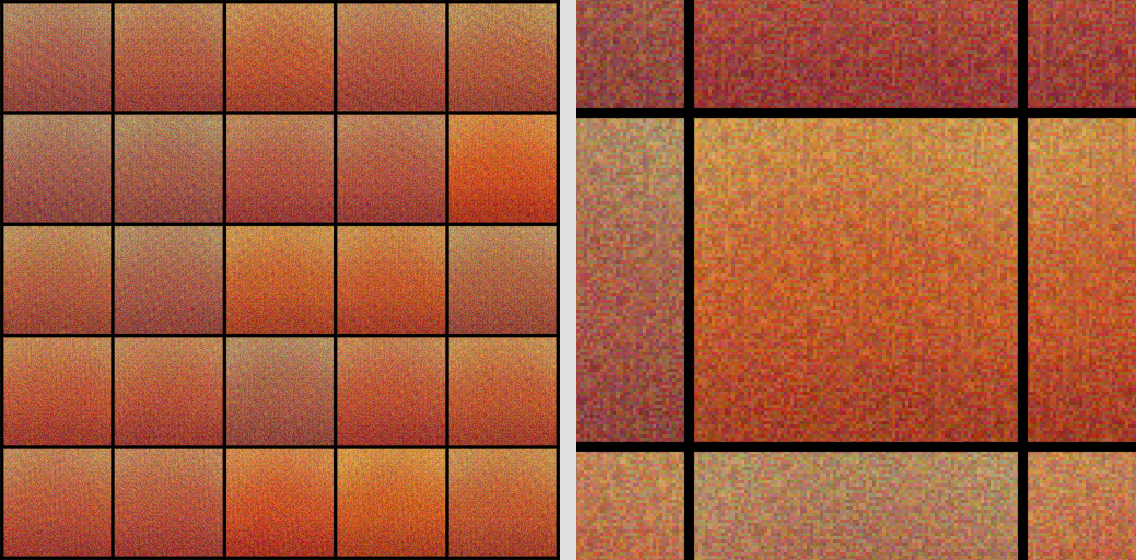
Left, the full canvas; right, a detail of the centre.
Write a Shadertoy shader that draws this pattern.

```glsl
float hash(vec2 p) {
    return fract(sin(dot(p, vec2(127.1, 311.7))) * 43758.5453);
}

// Three-stop vertical ramp
vec3 ramp(vec3 low, vec3 middle, vec3 high, float t) {
    return mix(mix(low, middle, smoothstep(0.0, 0.5, t)), high, smoothstep(0.4, 1.15, t));
}

vec3 glaze(vec2 cell, vec2 p) {
    // Pale upper corners, redder centre
    float side = 2.0 * p.x - 1.0;
    float height = p.y + 0.22 * side * side * p.y;
    vec3 dull = ramp(vec3(0.55, 0.28, 0.25), vec3(0.63, 0.37, 0.30), vec3(0.68, 0.56, 0.41), height);
    vec3 vivid = ramp(vec3(0.67, 0.23, 0.13), vec3(0.80, 0.34, 0.14), vec3(0.82, 0.57, 0.29), height);

    // Each tile is fired to its own strength and hue
    float firing = pow(hash(cell + 3.7), 1.3);
    vec3 colour = mix(dull, vivid, firing);
    colour.g += 0.07 * (hash(cell + 19.3) - 0.5);
    return colour;
}

// Independent speckle in each channel
vec3 grain(vec2 uv) {
    vec2 speck = floor(uv * 512.0);
    return vec3(hash(speck), hash(speck + 71.3), hash(speck + 153.9)) - 0.5;
}

void mainImage(out vec4 fragColor, in vec2 fragCoord) {
    vec2 uv = fragCoord / iResolution.xy;

    // Five by five tiles, with grout centred on the cell borders
    vec2 grid = (uv - 0.003) / 0.1988;
    vec2 cell = floor(grid);
    vec2 p = fract(grid);

    vec3 colour = glaze(cell, p) + 0.24 * grain(uv);

    // Black grout
    vec2 border = 0.1988 * min(p, 1.0 - p);
    float edge = min(border.x, border.y) - 0.003;
    float blur = 0.8 / iResolution.y;
    colour *= smoothstep(-blur, blur, edge);

    fragColor = vec4(clamp(colour, 0.0, 1.0), 1.0);
}
```
